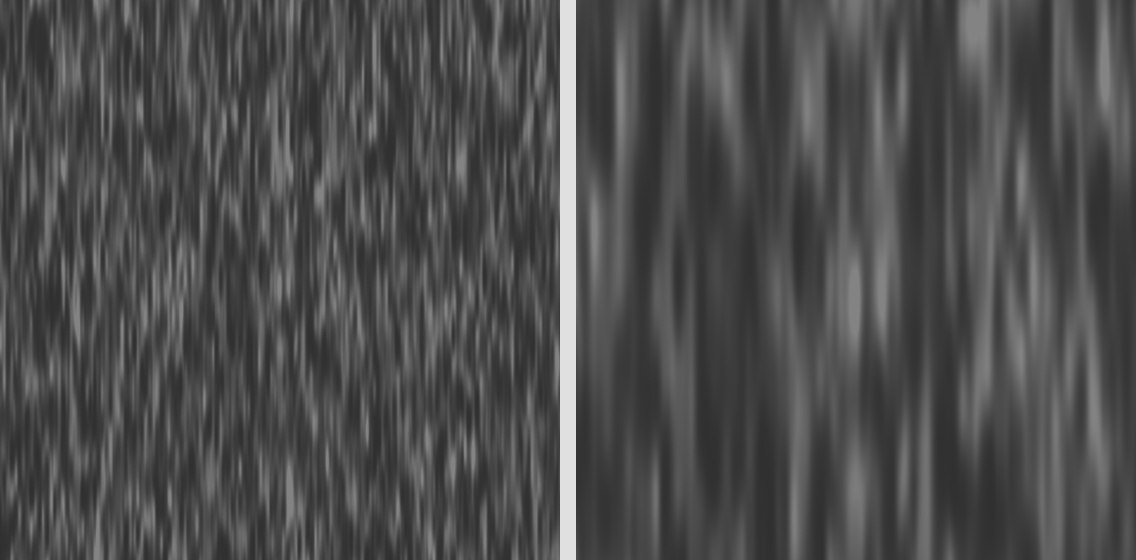
Left, the full canvas; right, a detail of the centre.
Reproduce this texture procedurally as a WebGL 1 fragment shader.

```glsl
precision highp float;

uniform vec2 u_resolution;

// Columns and rows of streak cells across the canvas, per layer
const vec2 BROAD_CELLS = vec2(52.0, 13.0);
const vec2 STREAK_CELLS = vec2(142.0, 17.0);
const vec2 FIBRE_CELLS = vec2(236.0, 15.0);

// Strength of the broad, streak and fibre layers
const vec3 LAYER_WEIGHTS = vec3(0.65, 1.0, 0.4);

// Standard deviation of one layer of smooth value noise
const float NOISE_DEVIATION = 0.2145;

// Grey level as a curve over the normalised noise: dark base, rarer highlights
const float MID_GREY = 0.277;
const float CONTRAST = 0.070;
const float HIGHLIGHT_LIFT = 0.014;
const float DEVIATION_LIMIT = 2.3;

float hash(vec2 p) {
  vec3 q = fract(p.xyx * vec3(0.1031, 0.1030, 0.0973));
  q += dot(q, q.yzx + 33.33);
  return fract((q.x + q.y) * q.z);
}

// Smooth random brightness along one column, shifted by its own phase
float columnNoise(float column, float y, float seed) {
  float shifted = y + hash(vec2(column, seed + 7.0));
  float row = floor(shifted);
  float blend = smoothstep(0.0, 1.0, shifted - row);
  float below = hash(vec2(column + seed, row + seed));
  float above = hash(vec2(column + seed, row + 1.0 + seed));
  return mix(below, above, blend);
}

// Staggered vertical streaks, centred on zero
float streakNoise(vec2 p, float seed) {
  float column = floor(p.x);
  float blend = smoothstep(0.0, 1.0, p.x - column);
  float left = columnNoise(column, p.y, seed);
  float right = columnNoise(column + 1.0, p.y, seed);
  return mix(left, right, blend) - 0.5;
}

void main() {
  vec2 uv = gl_FragCoord.xy / min(u_resolution.x, u_resolution.y);

  vec3 layers = vec3(
    streakNoise(uv * BROAD_CELLS, 19.0),
    streakNoise(uv * STREAK_CELLS, 83.0),
    streakNoise(uv * FIBRE_CELLS, 151.0));

  float deviation = dot(layers, LAYER_WEIGHTS)
    / (NOISE_DEVIATION * length(LAYER_WEIGHTS));
  deviation = clamp(deviation, -DEVIATION_LIMIT, DEVIATION_LIMIT);

  float grey = MID_GREY + deviation * (CONTRAST + HIGHLIGHT_LIFT * deviation);
  gl_FragColor = vec4(vec3(grey), 1.0);
}
```
